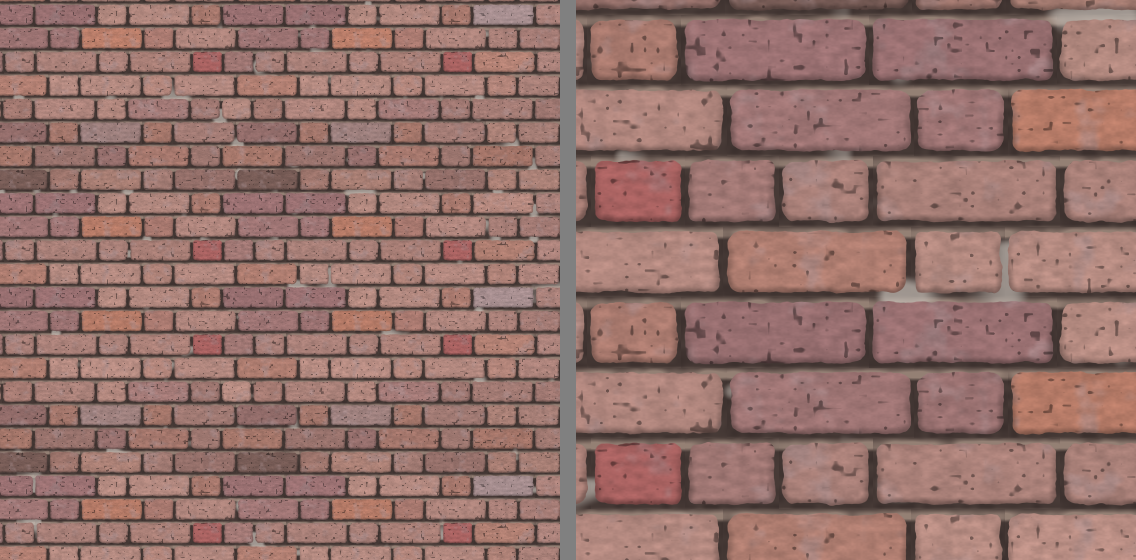
Left, the full canvas; right, a detail of the centre.
Give the GLSL for this texture, as a WebGL 1 fragment shader.

```glsl
precision highp float;
// Weathered red brick wall: mixed headers and stretchers, uneven tints, shadowed mortar.

uniform vec2 u_resolution;

const float ROW_HEIGHT = 0.04206;   // canvas units
const float TOP_MARGIN = 0.0055;
const float HEADERS_ACROSS = 17.9;  // header widths across the canvas
const float HEADER_ASPECT = 1.328;  // header width / row height
const float BOND_PERIOD = 8.0;      // header widths per horizontal repeat

const vec3 PALE = vec3(0.73, 0.56, 0.52);
const vec3 ROSE = vec3(0.64, 0.48, 0.455);
const vec3 ORANGE = vec3(0.74, 0.50, 0.42);
const vec3 RED = vec3(0.67, 0.39, 0.385);
const vec3 MAUVE = vec3(0.61, 0.445, 0.45);
const vec3 DUSTY = vec3(0.66, 0.57, 0.58);
const vec3 UMBER = vec3(0.49, 0.38, 0.355);
const vec3 SHADOW = vec3(0.23, 0.185, 0.175);
const vec3 MORTAR = vec3(0.58, 0.50, 0.455);

float hash(vec2 p) {
  return fract(sin(dot(p, vec2(127.1, 311.7))) * 43758.5453);
}

float noise(vec2 p) {
  vec2 i = floor(p), f = fract(p);
  f = f * f * (3.0 - 2.0 * f);
  return mix(mix(hash(i), hash(i + vec2(1.0, 0.0)), f.x),
             mix(hash(i + vec2(0.0, 1.0)), hash(i + vec2(1.0, 1.0)), f.x), f.y);
}

float fbm(vec2 p) {
  float sum = 0.0, amp = 0.5;
  for (int i = 0; i < 3; i++) {
    sum += amp * noise(p);
    p = p * 2.1 + 7.3;
    amp *= 0.5;
  }
  return sum / 0.875;
}

float roundBox(vec2 p, vec2 halfSize, float radius) {
  vec2 d = abs(p) - halfSize + radius;
  return length(max(d, 0.0)) + min(max(d.x, d.y), 0.0) - radius;
}

// 1.0 when the brick id equals the given slot and course
float isBrick(vec2 id, float slot, float course) {
  return 1.0 - step(0.25, distance(id, vec2(slot, course)));
}

// Bond of one course: start and width of the brick at x, and its slot number
vec3 bondAt(float x, float course) {
  bool staggered = mod(course, 2.0) > 0.5;
  float shift = (staggered ? 1.51 : 3.06) + 0.08 * hash(vec2(course, 4.0));
  float u = x - shift;
  float base = floor(u / BOND_PERIOD) * BOND_PERIOD;
  float slot = 3.0 * floor((u - base) / 3.0);
  float width = slot > 5.5 ? 2.0 : 1.0;
  if (slot < 5.5 && u - base - slot >= 1.0) { slot += 1.0; width = 2.0; }
  bool atEdge = base + slot + shift > 15.0;
  bool halved = staggered ? (atEdge && slot > 5.5)
    : (abs(course - 3.0) < 1.5 && abs(slot - 4.0) < 0.5 && !atEdge);
  if (halved) {
    width = 1.0;
    if (u - base - slot > 1.0) slot += 1.0;
  }
  if (staggered && u > 15.0) { base = 8.0; slot = 7.0; width = 1.37; }
  return vec3(base + slot + shift, width, slot + (atEdge ? 8.0 : 0.0));
}

vec3 brickTint(vec2 id, float row) {
  vec3 c = mix(ROSE, PALE, hash(id + 3.1));
  c = mix(c, ORANGE, 0.5 * smoothstep(0.5, 1.0, hash(id + 8.7)));
  c = mix(c, MAUVE, 0.6 * smoothstep(0.7, 1.0, hash(id + 5.3)));
  c = mix(c, ORANGE, isBrick(id, 1.0, 1.0));
  c = mix(c, RED, isBrick(id, 3.0, 2.0));
  c = mix(c, MAUVE, max(isBrick(id, 4.0, 0.0), isBrick(id, 6.0, 0.0)));
  c = mix(c, MAUVE, 0.8 * max(isBrick(id, 0.0, 1.0), isBrick(id, 6.0, 1.0)));
  c = mix(c, DUSTY, 0.5 * isBrick(id, 1.0, 5.0));
  c = mix(c, UMBER, 0.8 * isBrick(id, 6.0, 7.0));
  float bleached = isBrick(id, 12.0, 0.0) * (abs(row - 8.0) < 0.5 ? 0.0 : 0.9);
  c = mix(c, DUSTY, bleached);
  return c * (1.0 - 0.07 * step(4.5, id.y)) * (0.98 + 0.04 * hash(id + row));
}

void main() {
  vec2 uv = gl_FragCoord.xy / u_resolution;
  float y = (1.0 - uv.y - TOP_MARGIN) / ROW_HEIGHT;
  float x = uv.x * HEADERS_ACROSS;
  float pixel = 1.0 / (ROW_HEIGHT * min(u_resolution.x, u_resolution.y));

  // Eight courses, then the first four again
  float row = floor(y);
  float course = mod(mod(row, 12.0), 8.0);
  vec3 bond = bondAt(x, course);
  vec2 id = vec2(bond.z, course);
  vec2 q = vec2((x - bond.x - 0.5 * bond.y) * HEADER_ASPECT, fract(y) - 0.5);
  vec2 grainPos = q + 40.0 * vec2(hash(id), hash(id + 17.0));

  // Worn brick outline
  vec2 halfSize = vec2(0.5 * bond.y * HEADER_ASPECT - 0.055, 0.43);
  float edge = roundBox(q, halfSize, 0.10 + 0.10 * hash(id + 2.0));
  edge += 0.07 * (fbm(grainPos * 5.0) - 0.45);

  // Mortar: dark beneath each brick, lit above the next
  float joint = fract(y + 0.5) - 0.5;
  float lit = smoothstep(-0.04, 0.09, joint) * (1.0 - smoothstep(0.12, 0.2, joint));
  lit = clamp(lit * (0.5 + 0.8 * noise(grainPos * 4.0)) + 0.15 * noise(grainPos * 9.0), 0.0, 1.0);
  vec3 mortar = mix(SHADOW, MORTAR, lit);
  float lime = smoothstep(0.82, 0.94, noise(vec2(x * 1.7, y * 1.5)));
  mortar = mix(mortar, vec3(0.78, 0.75, 0.72), 0.7 * lime);

  // Brick face: grain, dusty patches, pits and rounded shading
  vec3 face = brickTint(id, row);
  face = mix(face, DUSTY, 0.45 * smoothstep(0.55, 0.85, fbm(grainPos * 2.7)));
  face *= 0.86 + 0.25 * fbm(grainPos * vec2(7.0, 11.0));
  float pits = smoothstep(0.80, 0.94, noise(grainPos * 11.0 + 5.0));
  face *= 1.0 - 0.38 * pits;
  float rim = smoothstep(-0.11, 0.0, edge);
  face *= 1.0 - rim * (0.16 + 0.28 * q.y);

  float cover = 1.0 - smoothstep(-0.7 * pixel, 0.7 * pixel, edge);
  gl_FragColor = vec4(mix(mortar, face, cover), 1.0);
}
```
